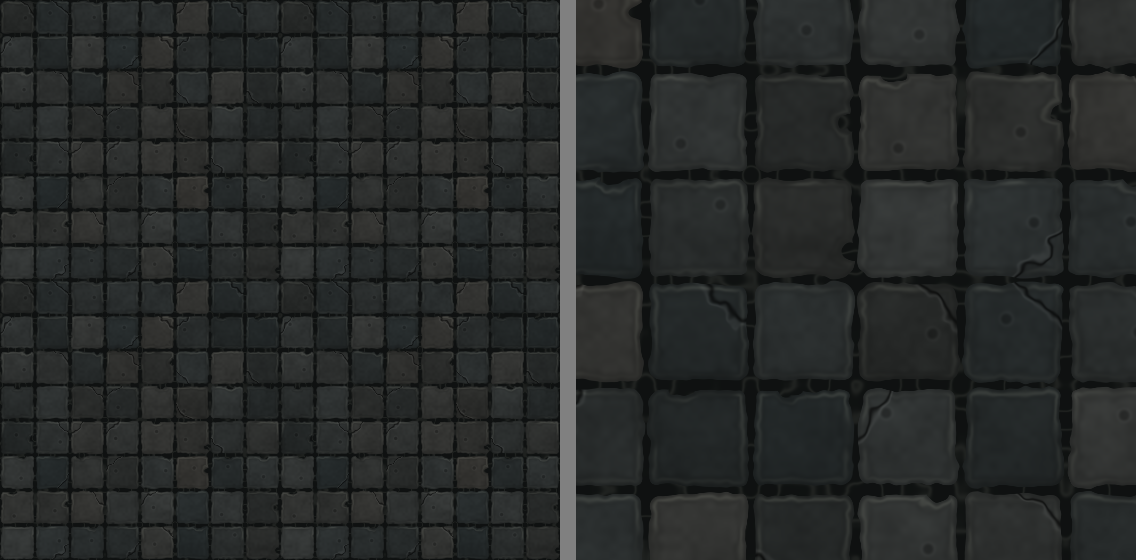
Left, the full canvas; right, a detail of the centre.
A WebGL 1 fragment shader for this texture:

```glsl
precision highp float;

uniform vec2 u_resolution;

float hash(vec2 p) {
  vec3 q = fract(p.xyx * 0.1031);
  q += dot(q, q.yzx + 33.33);
  return fract((q.x + q.y) * q.z);
}

// Value noise that wraps after a whole number of lattice cells
float noise(vec2 p, float period) {
  vec2 i = floor(p);
  vec2 f = fract(p);
  f = f * f * (3.0 - 2.0 * f);
  vec2 a = mod(i, period);
  vec2 b = mod(i + 1.0, period);
  return mix(mix(hash(a), hash(vec2(b.x, a.y)), f.x),
             mix(hash(vec2(a.x, b.y)), hash(b), f.x), f.y);
}

float fbm(vec2 p, float period) {
  float sum = 0.0;
  float gain = 0.5;
  for (int i = 0; i < 4; i++) {
    sum += gain * noise(p, period);
    p *= 2.0;
    period *= 2.0;
    gain *= 0.5;
  }
  return sum;
}

// Depth inside a rounded square stone, positive inside
float stoneDepth(vec2 f) {
  vec2 q = abs(f) - 0.38;
  return 0.08 - length(max(q, 0.0)) - min(max(q.x, q.y), 0.0);
}

// Soft line of a given width around zero
float stroke(float d, float width) {
  return exp(-d * d / (width * width));
}

void main() {
  // 16 by 16 stones whose variation recurs every 8
  vec2 p = gl_FragCoord.xy / u_resolution * 16.0;
  vec2 cell = mod(floor(p), 8.0);
  vec2 f = fract(p) - 0.5;
  float pixel = 16.0 / u_resolution.x;

  float tone = hash(cell + 3.7);
  float warmth = hash(cell + 21.3);
  float wear = hash(cell + 47.1);
  float place = hash(cell + 71.9);
  float coarse = noise(p * 5.0, 40.0) - 0.5;
  float fine = noise(p * 13.0, 104.0) - 0.5;

  // Ragged outline with a bite out of the top or a side
  float depth = stoneDepth(f) + coarse * 0.045 + fine * 0.03;
  vec2 bite = vec2((place - 0.5) * 0.7, 0.48);
  if (warmth > 0.7) bite = bite.yx;
  float biteDepth = length((f - bite) * vec2(0.75, 1.0)) - 0.09 + fine * 0.05;
  depth = min(depth, biteDepth + step(0.4, wear));
  float stone = smoothstep(-0.5 * pixel, 0.5 * pixel, depth);

  // Stone face: blue, neutral and warm greys with mottling
  vec3 face = mix(vec3(0.130, 0.148, 0.150), vec3(0.207, 0.209, 0.201), tone);
  face += (warmth - 0.5) * vec3(0.016, 0.0, -0.010);
  float mottle = fbm(p * 3.0, 24.0) - 0.47;
  face *= 1.0 + 0.26 * mottle + 0.10 * f.y + 0.10 * fine;
  face *= mix(0.82, 1.0, smoothstep(0.03, 0.14, depth));

  // Worn rim, brightest toward the top
  float rimWear = smoothstep(0.25, 0.75, noise(p * 4.0 + 9.0, 32.0));
  float rim = stroke(depth - 0.045, 0.024) * (0.25 + 0.75 * rimWear);
  face += vec3(0.090, 0.092, 0.082) * rim * (0.75 + 0.7 * f.y);

  // Crack across one corner of some stones
  vec2 corner = vec2(place > 0.3 ? 1.0 : -1.0, fract(place * 7.0) > 0.35 ? 1.0 : -1.0);
  float crackLine = (dot(f, corner) - 0.56 + coarse * 0.22 + fine * 0.08) * 0.7;
  float cracked = step(0.62, wear);
  face *= 1.0 - 0.55 * cracked * stroke(crackLine, 0.018);
  face += 0.045 * cracked * stroke(crackLine + 0.035, 0.018);

  // Shallow round pit
  vec2 pit = vec2(place, fract(place * 13.0)) * 0.5 - 0.25;
  float pitRadius = length(f - pit) - 0.035;
  float pitted = step(0.55, fract(wear * 5.0));
  face *= 1.0 - 0.22 * pitted * (1.0 - smoothstep(-0.01, 0.03, pitRadius));
  face += 0.016 * pitted * stroke(pitRadius - 0.03, 0.018);

  // Dark joints with thin slivers of broken edge
  float sliver = stroke(noise(p * 6.0 + 4.0, 48.0) - 0.5, 0.07);
  vec3 joint = vec3(0.058, 0.068, 0.066) + vec3(0.065, 0.064, 0.058) * sliver;

  gl_FragColor = vec4(mix(joint, face, stone), 1.0);
}
```
